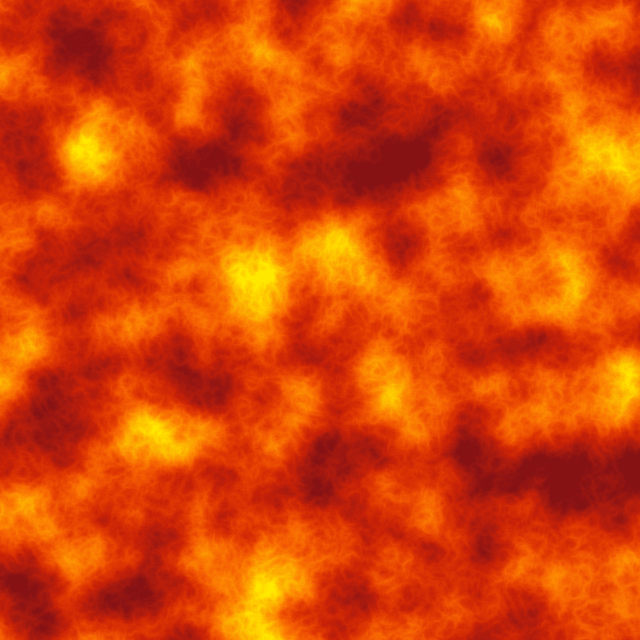
A WebGL 2 fragment shader for this texture:

```glsl
#version 300 es
precision highp float;

#define BASE_CELLS 6.0      // cells of the coarsest octave across the canvas
#define OCTAVES 6
#define SMOOTH_OCTAVES 3    // finer octaves are creased into bright threads
#define GAIN 0.51
#define CREASE_GAIN 1.9
#define MEAN_ABS 0.172      // average of abs(gradientNoise)
#define HEAT_CENTER 3.0     // ramp position of the mean noise value
#define HEAT_CONTRAST 5.7   // ramp stops per unit of noise
#define SEED 17.0

uniform vec2 u_resolution;
out vec4 fragColor;

// Integer hash of a lattice cell, two values in -1..1
vec2 hash2(vec2 cell) {
    uvec2 v = uvec2(ivec2(cell)) * 1664525u + 1013904223u;
    v.x += v.y * 1664525u;
    v.y += v.x * 1664525u;
    v ^= v >> 16u;
    v.x += v.y * 1664525u;
    v.y += v.x * 1664525u;
    v ^= v >> 16u;
    return vec2(v & 0xffffu) / 32767.5 - 1.0;
}

float cornerSlope(vec2 cell, vec2 corner, vec2 local) {
    return dot(normalize(hash2(cell + corner)), local - corner);
}

float gradientNoise(vec2 p) {
    vec2 cell = floor(p);
    vec2 f = p - cell;
    vec2 fade = f * f * f * (f * (f * 6.0 - 15.0) + 10.0);
    float low = mix(cornerSlope(cell, vec2(0, 0), f), cornerSlope(cell, vec2(1, 0), f), fade.x);
    float high = mix(cornerSlope(cell, vec2(0, 1), f), cornerSlope(cell, vec2(1, 1), f), fade.x);
    return mix(low, high, fade.y);
}

// Soft clouds in the coarse octaves, thin bright threads in the fine ones
float fireNoise(vec2 p) {
    const mat2 doubleAndTurn = mat2(1.6, 1.2, -1.2, 1.6);
    float sum = 0.0;
    float amplitude = 1.0;
    for (int i = 0; i < OCTAVES; i++) {
        float n = gradientNoise(p);
        if (i >= SMOOTH_OCTAVES) n = CREASE_GAIN * (MEAN_ABS - abs(n));
        sum += amplitude * n;
        amplitude *= GAIN;
        p = doubleAndTurn * p + SEED;
    }
    return sum;
}

// Dark ember red through orange to yellow
vec3 heatColor(float heat) {
    const int LAST = 7;
    const vec3 ramp[8] = vec3[8](
        vec3(0.53, 0.07, 0.08), vec3(0.65, 0.10, 0.06),
        vec3(0.78, 0.13, 0.03), vec3(0.88, 0.22, 0.01),
        vec3(0.96, 0.37, 0.01), vec3(0.99, 0.53, 0.01),
        vec3(0.99, 0.72, 0.01), vec3(1.00, 0.91, 0.00));
    heat = clamp(heat, 0.0, float(LAST));
    int stop = min(int(heat), LAST - 1);
    return mix(ramp[stop], ramp[stop + 1], heat - float(stop));
}

void main() {
    vec2 uv = gl_FragCoord.xy / u_resolution.y;
    float heat = HEAT_CENTER + HEAT_CONTRAST * fireNoise(uv * BASE_CELLS + SEED);
    fragColor = vec4(heatColor(heat), 1.0);
}
```
